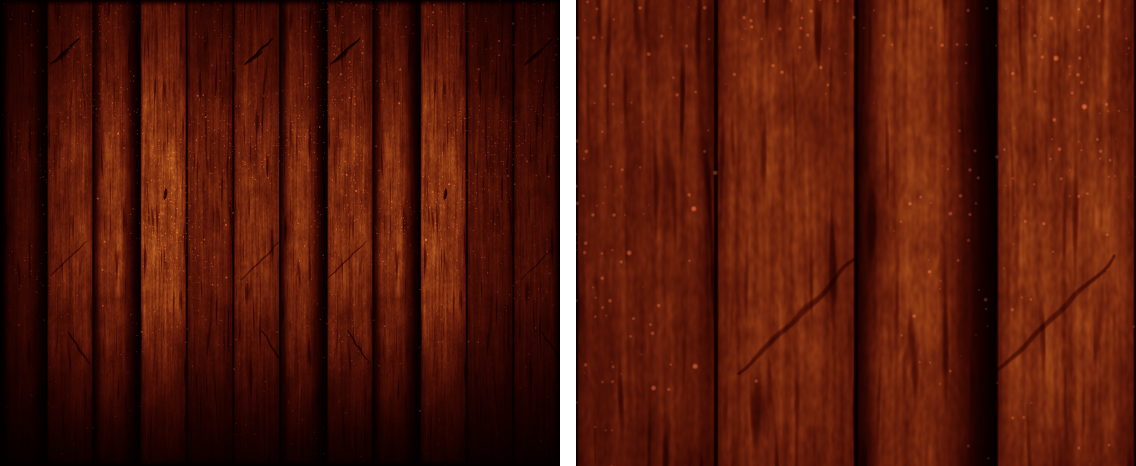
Left, the full canvas; right, a detail of the centre.
Give the GLSL for this texture, as a Shadertoy shader.

```glsl
#define PLANKS 12.0
#define PLANKS_PER_SET 6.0
#define CANVAS_SHAPE vec2(1.2, 1.0)
#define PEAK_RED 0.55
#define GROOVE_WIDTH 0.0016
#define GRAIN_DEPTH 0.62
#define WEAR_DEPTH 0.42
#define DUST_DENSITY 0.30
#define DUST_COLOR vec3(0.42, 0.25, 0.17)

// Brightness of each plank within a set
const float plankTone[6] = float[6](0.88, 0.86, 0.90, 1.04, 0.68, 0.80);

vec2 hash22(vec2 p) {
    vec3 q = fract(p.xyx * vec3(0.1031, 0.1030, 0.0973));
    q += dot(q, q.yzx + 33.33);
    return fract((q.xx + q.yz) * q.zy);
}

float gradientNoise(vec2 p) {
    vec2 i = floor(p), f = fract(p);
    vec2 w = f * f * f * (f * (f * 6.0 - 15.0) + 10.0);
    vec2 e = vec2(0.0, 1.0);
    float a = dot(hash22(i) * 2.0 - 1.0, f);
    float b = dot(hash22(i + e.yx) * 2.0 - 1.0, f - e.yx);
    float c = dot(hash22(i + e.xy) * 2.0 - 1.0, f - e.xy);
    float d = dot(hash22(i + e.yy) * 2.0 - 1.0, f - e.yy);
    return mix(mix(a, b, w.x), mix(c, d, w.x), w.y);
}

float fbm(vec2 p) {
    float sum = 0.0, amplitude = 0.6;
    for (int i = 0; i < 4; i++) {
        sum += amplitude * gradientNoise(p);
        p = p * 2.03 + 17.1;
        amplitude *= 0.6;
    }
    return sum;
}

// Soft stroke from a to b, thinning toward the ends
float scratch(vec2 p, vec2 a, vec2 b, float width) {
    vec2 ab = b - a;
    float t = clamp(dot(p - a, ab) / dot(ab, ab), 0.0, 1.0);
    float halfWidth = width * (0.35 + 2.6 * t * (1.0 - t));
    return 1.0 - smoothstep(0.3 * halfWidth, halfWidth + 0.0012, length(p - a - t * ab));
}

// Vertical fibres, dark streaks and blotchy wear
float woodSurface(vec2 p, float seed) {
    vec2 g = p + vec2(seed * 3.7, seed * 1.9);
    g.x += 0.004 * gradientNoise(g * vec2(9.0, 4.0));
    float fibres = 0.5 * gradientNoise(g * vec2(95.0, 3.5))
                 + 0.5 * gradientNoise(g * vec2(230.0, 9.0))
                 + 0.3 * gradientNoise(g * vec2(310.0, 130.0));
    float streak = smoothstep(0.16, 0.5, gradientNoise(g * vec2(150.0, 11.0) + 40.0));
    float wear = fbm(g * vec2(24.0, 11.0)) + 0.5 * fbm(g * vec2(60.0, 45.0));
    return (1.0 + GRAIN_DEPTH * fibres) * (1.0 + WEAR_DEPTH * wear) * (1.0 - 0.45 * streak);
}

// One layer of scattered specks, denser toward the upper right
float dustLayer(vec2 p, float cells, float radius, float pixel) {
    vec2 id = floor(p * cells);
    vec2 rnd = hash22(id + cells), pos = 0.25 + 0.5 * hash22(id + 71.0);
    float cluster = smoothstep(-0.25, 0.45, gradientNoise(p * 6.0 + 5.0));
    float top = smoothstep(0.35, 1.05, p.y) * mix(0.35, 1.0, smoothstep(0.2, 0.7, p.x));
    float chance = DUST_DENSITY * (0.06 + top) * cluster;
    float r = radius * (0.5 + rnd.y);
    float d = length((fract(p * cells) - pos) / cells);
    return step(rnd.x, chance) * (1.0 - smoothstep(0.3 * r, r + 0.5 * pixel, d)) * (0.3 + 0.7 * rnd.y);
}

void mainImage(out vec4 fragColor, in vec2 fragCoord) {
    vec2 uv = fragCoord / iResolution.xy;
    vec2 p = uv * CANVAS_SHAPE;
    float pixel = 1.0 / iResolution.y;

    // Plank cell: kind repeats with every set
    float plankWidth = CANVAS_SHAPE.x / PLANKS;
    float x = fract(uv.x * PLANKS);
    float kind = mod(floor(uv.x * PLANKS), PLANKS_PER_SET);
    vec2 local = vec2(x * plankWidth, p.y);

    float red = PEAK_RED * plankTone[int(kind)] * woodSurface(local, kind + 1.0);

    // Rounded planks fall into shadow at both sides, flat ones barely
    bool rounded = kind == 0.0 || kind == 2.0;
    float roundShade = (0.25 + 0.75 * smoothstep(0.0, 0.24, x)) * (1.0 - 0.94 * smoothstep(0.52, 0.99, x));
    float flatShade = (0.8 + 0.2 * smoothstep(0.0, 0.12, x)) * (1.0 - 0.22 * smoothstep(0.75, 1.0, x));
    red *= rounded ? roundShade : flatShade;

    // Grooves between planks
    float edge = min(x, 1.0 - x) * plankWidth;
    red *= mix(0.15, 1.0, smoothstep(0.3 * GROOVE_WIDTH, GROOVE_WIDTH + pixel, edge));

    // Gouges, cracks and a knot
    vec2 s = local + 0.004 * vec2(gradientNoise(p * 45.0), gradientNoise(p * 45.0 + 9.0));
    if (kind == 1.0 || kind == 5.0) {
        s.x -= kind == 5.0 ? 0.016 : 0.0;
        red *= 1.0 - 0.85 * scratch(s, vec2(0.009, 0.862), vec2(0.069, 0.917), 0.0026);
        red *= 1.0 - 0.60 * scratch(s, vec2(0.018, 0.866), vec2(0.045, 0.889), 0.0032);
        red *= 1.0 - 0.55 * scratch(s, vec2(0.045, 0.290), vec2(0.090, 0.220), 0.0020);
        red *= 1.0 - 0.40 * scratch(s, vec2(0.000, 0.400), vec2(0.085, 0.482), 0.0018);
    } else if (kind == 3.0) {
        red *= 1.0 - 0.75 * scratch(s, vec2(0.053, 0.572), vec2(0.056, 0.594), 0.0042);
    }

    // Light pools above the middle and dies toward the frame
    float light = smoothstep(-0.12, 0.5, uv.y) * mix(1.0, 0.5, smoothstep(0.6, 1.05, uv.y));
    light *= smoothstep(-0.1, 0.2, uv.x) * mix(1.0, 0.5, smoothstep(0.72, 1.02, uv.x));
    vec2 border = min(uv, 1.0 - uv);
    light *= smoothstep(-0.004, 0.016, min(border.x, border.y));
    red = max(red * light, 0.0) + 0.012;

    // Deep red turns orange as it brightens
    vec3 color = vec3(red, 0.72 * red * red, 0.25 * red * red);

    float dust = dustLayer(p, 65.0, 0.0018, pixel) + 0.6 * dustLayer(p + 0.37, 150.0, 0.0011, pixel);
    color += DUST_COLOR * dust * (0.25 + 0.75 * light);
    fragColor = vec4(color, 1.0);
}
```
